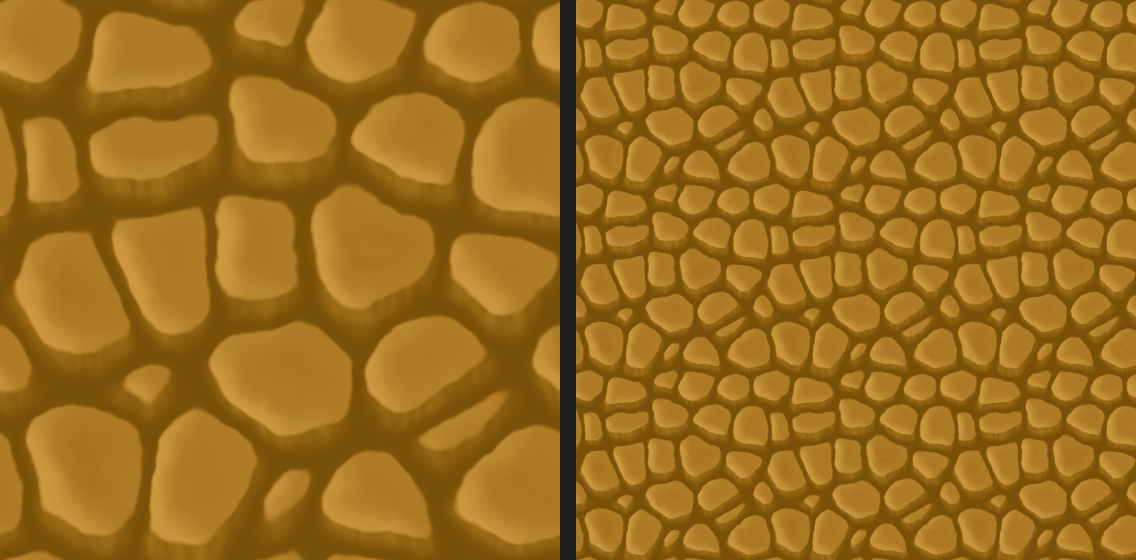
Left, the tile; right, the same tile 3 across and 3 down.
Give the GLSL for this texture, as a Shadertoy shader.

```glsl
const float GRID = 5.0;          // stones per side of the tile
const float JITTER = 0.74;       // scatter of the stone centres
const float SIZE_SPREAD = 0.32;  // difference between large and small stones
const float SIDE_GAP = 0.045;    // inset of the top face, in stone units
const float SKIRT = 0.21;        // height of the visible wall below a face
const float ROUNDING = 13.0;     // lower values give rounder corners
const float EDGE_BLUR = 0.022;
const float RIM_WIDTH = 0.31;
const vec2 LIGHT_DIR = vec2(-0.92, -0.39);

const vec3 GAP_COLOR = vec3(0.475, 0.315, 0.030);
const vec3 WALL_COLOR = vec3(0.570, 0.390, 0.070);
const vec3 FACE_COLOR = vec3(0.670, 0.470, 0.140);
const vec3 LIT_COLOR = vec3(0.720, 0.530, 0.190);
const vec3 GLINT_COLOR = vec3(0.795, 0.595, 0.250);

vec3 hash3(vec2 p) {
    vec3 q = fract(p.xyx * vec3(0.1031, 0.1030, 0.0973) + 0.137);
    q += dot(q, q.yxz + 33.33);
    return fract((q.xxy + q.yzz) * q.zyx);
}

vec2 gradientAt(vec2 cell, vec2 period) {
    float angle = 6.2832 * hash3(mod(cell, period) + 17.0).x;
    return vec2(cos(angle), sin(angle));
}

// Gradient noise that wraps after a whole number of lattice cells
float gradientNoise(vec2 p, vec2 period) {
    vec2 i = floor(p), f = p - i;
    vec2 u = f * f * f * (f * (f * 6.0 - 15.0) + 10.0);
    vec2 e = vec2(0.0, 1.0);
    float a = dot(gradientAt(i, period), f);
    float b = dot(gradientAt(i + e.yx, period), f - e.yx);
    float c = dot(gradientAt(i + e.xy, period), f - e.xy);
    float d = dot(gradientAt(i + e.yy, period), f - e.yy);
    return mix(mix(a, b, u.x), mix(c, d, u.x), u.y);
}

// Noise with its own repeat count per stone unit on each axis
float tileNoise(vec2 p, vec2 frequency) {
    return gradientNoise(p * frequency, GRID * frequency);
}

// Stone centre in xy, size weight in z
vec3 stoneAt(vec2 cell) {
    vec3 h = hash3(mod(cell, GRID));
    return vec3(cell + 0.5 + JITTER * (h.xy - 0.5), SIZE_SPREAD * h.z);
}

vec3 toneRamp(float t) {
    vec3 c = mix(GAP_COLOR, WALL_COLOR, clamp(t, 0.0, 1.0));
    c = mix(c, FACE_COLOR, clamp(t - 1.0, 0.0, 1.0));
    c = mix(c, LIT_COLOR, clamp(t - 2.0, 0.0, 1.0));
    return mix(c, GLINT_COLOR, clamp(t - 3.0, 0.0, 1.0));
}

void mainImage(out vec4 fragColor, in vec2 fragCoord) {
    vec2 uv = fragCoord / iResolution.xy * GRID;

    // Hand-drawn wobble of the outlines
    vec2 p = uv;
    p += 0.11 * vec2(tileNoise(uv, vec2(2.0)), tileNoise(uv + 2.3, vec2(2.0)));
    p += 0.025 * vec2(tileNoise(uv, vec2(7.0)), tileNoise(uv + 1.7, vec2(7.0)));

    // Owning stone, by weighted distance
    vec2 home = floor(p), owner = home;
    float nearest = 1e5;
    for (int y = -2; y <= 2; y++)
    for (int x = -2; x <= 2; x++) {
        vec2 cell = home + vec2(x, y);
        vec3 s = stoneAt(cell);
        float d = dot(p - s.xy, p - s.xy) - s.z;
        if (d < nearest) { nearest = d; owner = cell; }
    }
    vec3 stone = stoneAt(owner);
    vec3 variety = hash3(mod(owner, GRID) + 41.0);
    float skirt = SKIRT * mix(0.65, 1.35, variety.x);

    // Soft minimum of the distances to all walls, for body and top face
    float bodySum = 0.0, faceSum = 0.0;
    vec2 normalSum = vec2(0.0);
    for (int y = -2; y <= 2; y++)
    for (int x = -2; x <= 2; x++) {
        if (x == 0 && y == 0) continue;
        vec3 s = stoneAt(owner + vec2(x, y));
        vec2 across = s.xy - stone.xy;
        float span = max(length(across), 0.05);
        vec2 normal = across / span;
        float wall = (dot(p - s.xy, p - s.xy) - s.z - nearest) / (2.0 * span);
        float inset = SIDE_GAP + skirt * max(0.0, -normal.y);
        float w = exp(-ROUNDING * (wall - inset));
        bodySum += exp(-ROUNDING * wall);
        faceSum += w;
        normalSum += w * normal;
    }
    float body = -log(bodySum) / ROUNDING;
    float face = -log(faceSum) / ROUNDING;
    vec2 outward = normalSum / faceSum;

    // Brush texture
    float brush = tileNoise(uv + 0.4 * p.yx, vec2(3.0)) + 0.5 * tileNoise(uv, vec2(8.0, 6.0));
    float streaks = tileNoise(p, vec2(7.0, 1.0)) + 0.6 * tileNoise(p, vec2(14.0, 3.0));

    // Shaded wall sinking into the gap
    float wallTone = smoothstep(0.0, 0.17, body + 0.03 * brush);
    wallTone *= 1.1 + 0.75 * streaks - 0.3 * outward.x;

    // Flat top with a bright worn rim on the lit side
    float rim = 1.0 - smoothstep(0.0, RIM_WIDTH, face + 0.09 * brush);
    float facing = smoothstep(-0.5, 1.0, dot(outward, LIGHT_DIR));
    float faceTone = 1.95 + 0.2 * (variety.y - 0.5) + 0.25 * brush;
    faceTone += rim * (0.25 + 1.9 * facing);

    float onFace = smoothstep(-EDGE_BLUR, EDGE_BLUR, face);
    fragColor = vec4(toneRamp(mix(wallTone, faceTone, onFace)), 1.0);
}
```
